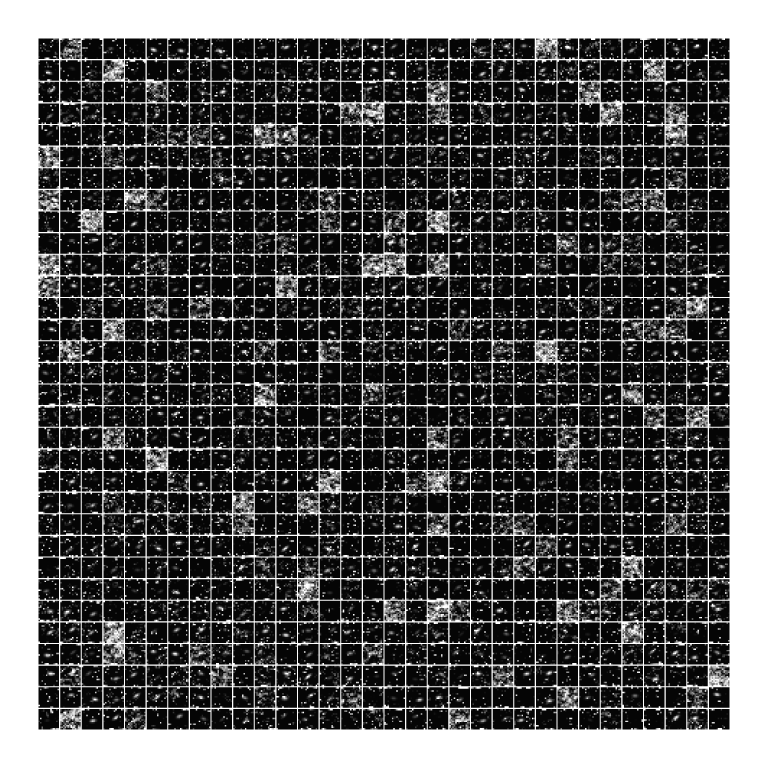
Write a Shadertoy shader that draws this pattern.

```glsl
// A 32 by 32 contact sheet of coarse grey activation maps, ruled in white inside a white margin.

// Integer hash of a lattice point, 0 to 1
float hash(vec3 p) {
    uvec3 v = uvec3(ivec3(floor(p))) * 1664525u + 1013904223u;
    v.x += v.y * v.z; v.y += v.z * v.x; v.z += v.x * v.y;
    v ^= v >> 16u;
    v.x += v.y * v.z; v.y += v.z * v.x; v.z += v.x * v.y;
    return float(v.x >> 8u) / 16777216.0;
}

// Smooth value noise
float noise(vec2 p, float seed) {
    vec2 i = floor(p), f = fract(p);
    f *= f * (3.0 - 2.0 * f);
    float low = mix(hash(vec3(i, seed)), hash(vec3(i + vec2(1, 0), seed)), f.x);
    float high = mix(hash(vec3(i + vec2(0, 1), seed)), hash(vec3(i + 1.0, seed)), f.x);
    return mix(low, high, f.y);
}

// Brightness of one of the 14 by 14 texels in a cell
float activation(vec2 texel, vec2 cell) {
    float seed = cell.x + 32.0 * cell.y;
    float activity = hash(vec3(cell, 9001));

    // Faint blotches; only the most active cells fill with grey grain
    float grain = hash(vec3(texel, seed));
    float cloud = noise(texel * vec2(0.35, 0.55), seed + 2000.0);
    float threshold = 0.78 - 0.25 * activity * activity - 0.3 * smoothstep(0.85, 1.0, activity);
    float value = 1.8 * max(0.0, 0.6 * cloud + 0.4 * grain - threshold);

    // Slanted blob near the middle
    vec2 centre = 4.0 + 5.0 * vec2(hash(vec3(cell, 9002)), hash(vec3(cell, 9003)));
    vec2 d = texel - centre;
    d.y -= d.x * (hash(vec3(cell, 9004)) - 0.3);
    float strength = hash(vec3(cell, 9005));
    value += 1.2 * strength * strength * exp(-dot(d * d, vec2(0.3, 0.9)));

    // Single specks and short dashes
    float speck = step(0.978, hash(vec3(texel, seed + 4000.0)));
    speck = max(speck, step(0.99, hash(vec3(floor(texel * vec2(0.5, 1.0)), seed + 6000.0))));
    value += speck * (0.4 + 0.6 * grain);

    // Broken streaks along the top and bottom rows
    float rim = step(6.0, abs(texel.y - 6.5));
    value += rim * smoothstep(0.68, 0.95, noise(texel * vec2(0.5, 1.0), seed + 8000.0));
    return clamp(value, 0.02, 1.0);
}

// Margin, rules and cells
float sheet(vec2 uv) {
    vec2 grid = (uv - 0.0495) / 0.901 * 32.0;
    vec2 cell = floor(grid);
    vec2 inner = (fract(grid) - 0.026) / 0.948;
    bool margin = any(lessThan(cell, vec2(0))) || any(greaterThan(cell, vec2(31)));
    bool rule = any(lessThan(inner, vec2(0))) || any(greaterThanEqual(inner, vec2(1)));
    return margin || rule ? 1.0 : activation(floor(inner * 14.0), cell);
}

void mainImage(out vec4 fragColor, in vec2 fragCoord) {
    // Average 4 by 4 samples per pixel for smooth edges
    float sum = 0.0;
    for (int y = 0; y < 4; y++) {
        for (int x = 0; x < 4; x++) {
            vec2 offset = (vec2(x, y) - 1.5) / 4.0;
            sum += sheet((fragCoord + offset) / iResolution.xy);
        }
    }
    fragColor = vec4(vec3(sum / 16.0), 1.0);
}
```
